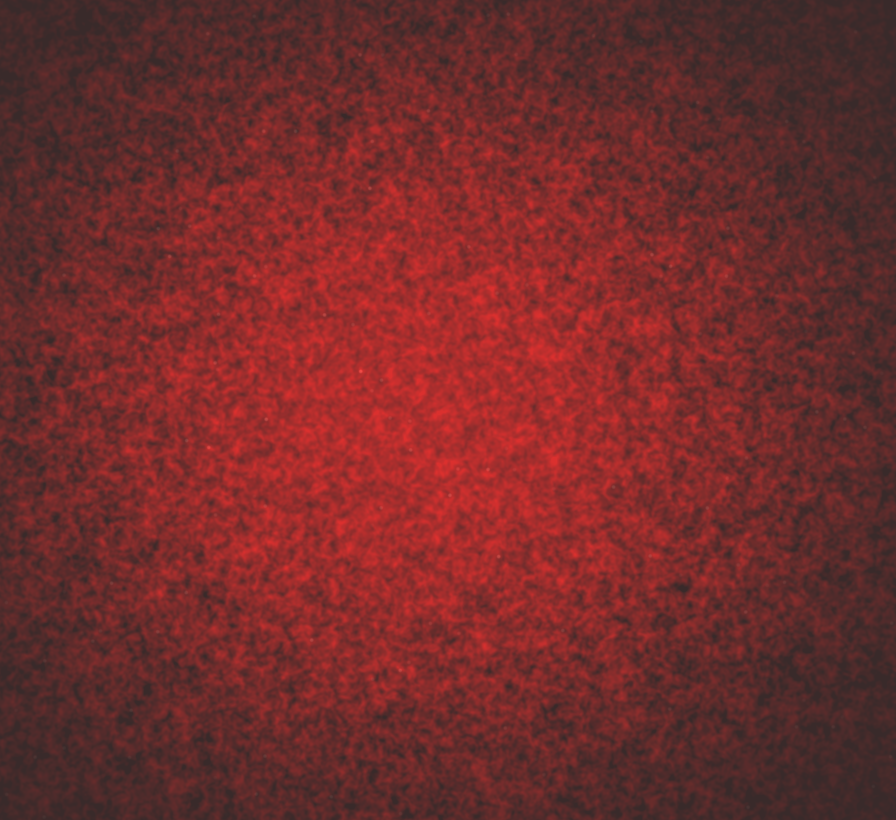
Write a WebGL 1 fragment shader that draws this texture.

```glsl
precision highp float;
// Grainy crimson glow fading to a dark charcoal vignette, with sparse bright flecks.
uniform vec2 u_resolution;

vec2 hash2(vec2 p) {
  vec3 q = fract(vec3(p.xyx) * vec3(0.1031, 0.103, 0.0973));
  q += dot(q, q.yzx + 33.33);
  return fract((q.xx + q.yz) * q.zy);
}

vec2 gradientAt(vec2 cell) {
  float angle = 6.2832 * hash2(cell).x;
  return vec2(cos(angle), sin(angle));
}

float gradientNoise(vec2 p) {
  vec2 i = floor(p), f = fract(p);
  vec2 w = f * f * f * (f * (f * 6.0 - 15.0) + 10.0);
  float a = dot(gradientAt(i), f);
  float b = dot(gradientAt(i + vec2(1.0, 0.0)), f - vec2(1.0, 0.0));
  float c = dot(gradientAt(i + vec2(0.0, 1.0)), f - vec2(0.0, 1.0));
  float d = dot(gradientAt(i + 1.0), f - 1.0);
  return mix(mix(a, b, w.x), mix(c, d, w.x), w.y);
}

// Layered grain: soft mottling under fine speckle, each octave rotated.
float grain(vec2 p) {
  mat2 turn = mat2(0.8, 0.6, -0.6, 0.8);
  float sum = 0.28 * gradientNoise(p * 14.0);
  p = turn * p;
  sum += 0.42 * gradientNoise(p * 31.0 + 17.0);
  p = turn * p;
  sum += 0.62 * gradientNoise(p * 63.0 + 41.0);
  p = turn * p;
  sum += 0.70 * gradientNoise(p * 112.0 + 73.0);
  return sum + 0.36 * gradientNoise(turn * p * 190.0 + 97.0);
}

// One soft dot of random strength in a few randomly chosen cells.
float flecks(vec2 p) {
  vec2 cell = floor(p);
  vec2 center = 0.3 + 0.4 * hash2(cell + 11.0);
  float strength = smoothstep(0.975, 1.0, hash2(cell + 57.0).x);
  return strength * (1.0 - smoothstep(0.06, 0.28, length(fract(p) - center)));
}

void main() {
  vec2 uv = gl_FragCoord.xy / u_resolution;
  vec2 p = gl_FragCoord.xy / u_resolution.y;

  // Broad oval glow, slightly left of the middle, with a flat core.
  vec2 offset = (uv - vec2(0.47, 0.495)) * 2.0;
  float glow = 0.83 * exp(-1.45 * pow(length(offset), 2.45));

  // Speckle contrast peaks between the core and the dark rim.
  vec2 warp = vec2(gradientNoise(p * 52.0), gradientNoise(p * 52.0 + 29.0));
  float contrast = 0.1 + 1.55 * glow * (1.12 - glow);
  float tone = glow + grain(p + 0.003 * warp) * contrast;
  tone = clamp(tone, 0.0, 1.12);

  vec3 color = mix(vec3(0.225, 0.165, 0.165), vec3(0.79, 0.185, 0.18), tone);
  color += flecks(p * 85.0) * (0.08 + 0.4 * glow) * vec3(0.38, 0.3, 0.26);
  gl_FragColor = vec4(color, 1.0);
}
```
